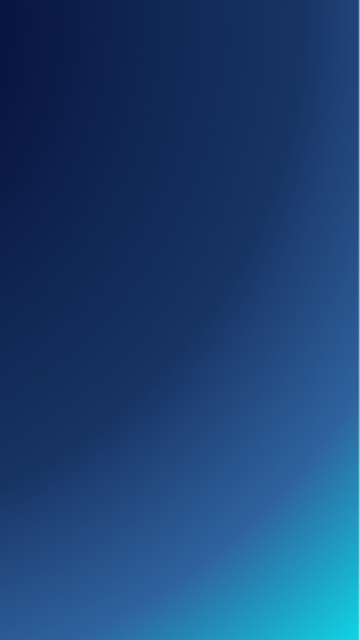
A Shadertoy shader for this background:

```glsl
#define GLOW_CENTER vec2(-0.339, 0.974)
#define CANVAS_SHAPE vec2(0.5625, 1.0)
#define MIDNIGHT vec3(0.035, 0.080, 0.252)
#define INDIGO vec3(0.064, 0.150, 0.332)
#define NAVY vec3(0.090, 0.205, 0.385)
#define ROYAL_BLUE vec3(0.118, 0.247, 0.455)
#define STEEL_BLUE vec3(0.184, 0.388, 0.620)
#define CYAN vec3(0.060, 0.835, 0.900)
#define EDGE_WIDTH 0.00195
#define EDGE_STRENGTH 0.55
#define GRAIN_CELLS 512.0
#define GRAIN_STRENGTH 0.004

// Linear ramp from 0 to 1 between two radii
float ramp(float inner, float outer, float radius) {
    return clamp((radius - inner) / (outer - inner), 0.0, 1.0);
}

// Concentric colour bands, dark at the centre and cyan at the rim
vec3 radialGradient(float radius) {
    vec3 color = mix(MIDNIGHT, INDIGO, ramp(0.339, 0.575, radius));
    color = mix(color, NAVY, ramp(0.575, 0.809, radius));
    color = mix(color, ROYAL_BLUE, ramp(0.809, 0.870, radius));
    color = mix(color, STEEL_BLUE, ramp(0.870, 1.077, radius));
    return mix(color, CYAN, ramp(1.077, 1.327, radius));
}

// One random value per grid cell, centred on zero
float cellNoise(vec2 point) {
    vec3 p = fract(floor(point).xyx * 0.1031);
    p += dot(p, p.yzx + 33.33);
    return fract((p.x + p.y) * p.z) - 0.5;
}

void mainImage(out vec4 fragColor, in vec2 fragCoord) {
    vec2 position = fragCoord / iResolution.xy * CANVAS_SHAPE;
    vec3 color = radialGradient(distance(position, GLOW_CENTER));

    // Faint grain breaks up the colour steps
    color += GRAIN_STRENGTH * cellNoise(position * GRAIN_CELLS);

    // Thin pale line along the right border
    float pixelSize = 1.0 / iResolution.y;
    float edgeDistance = CANVAS_SHAPE.x - position.x - EDGE_WIDTH;
    float edge = clamp(0.5 - edgeDistance / pixelSize, 0.0, 1.0);
    fragColor = vec4(mix(color, vec3(1.0), EDGE_STRENGTH * edge), 1.0);
}
```
